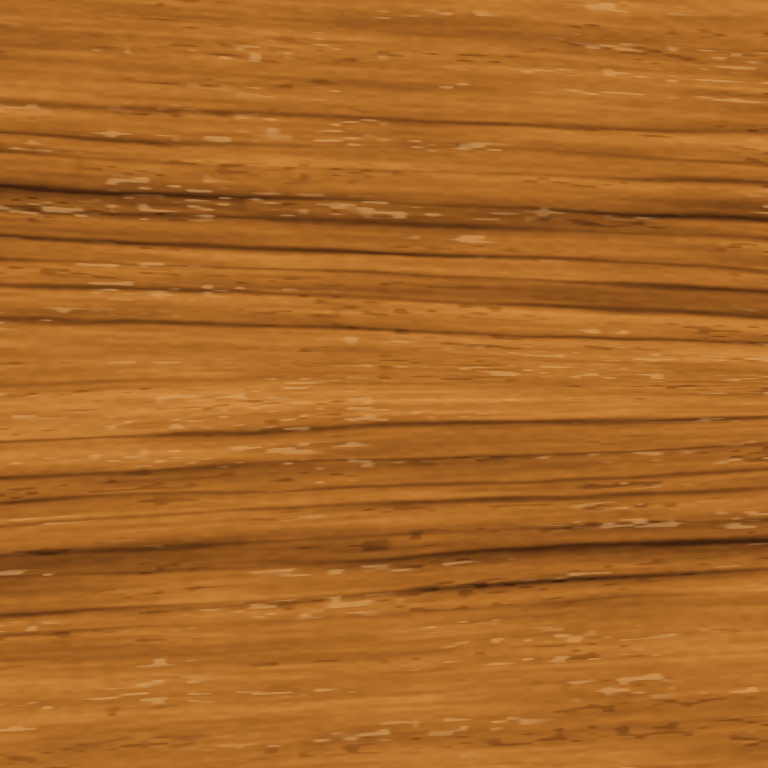
Write a three.js fragment shader that draws this texture.

```glsl
// Varnished amber wood: near-horizontal grain with dark veins converging on a centre line.
varying vec2 vUv;

const vec3 SHADOW = vec3(0.25, 0.13, 0.05);
const vec3 BROWN  = vec3(0.54, 0.31, 0.105);
const vec3 AMBER  = vec3(0.69, 0.42, 0.15);
const vec3 HONEY  = vec3(0.81, 0.54, 0.26);
const vec3 FLECK  = vec3(0.84, 0.65, 0.43);

const float CENTRE = 0.505;       // height of the line the grain converges on
const float CONVERGE = 0.052;     // how far the veins close in from left to right
const float ROUNDING = 0.05;      // softness of the bend at the centre line
const int   VEINS = 9;            // veins on each side
const float FIRST_VEIN = 0.09;
const float VEIN_GAP = 0.034;
const float VEIN_JITTER = 0.018;
const float VEIN_WIDTH = 0.0032;
const float VEIN_TAIL = 0.013;    // soft shade on the outer side of a vein
const float BASE_TONE = 0.82;

float hash(vec2 p) {
  return fract(sin(dot(p, vec2(127.1, 311.7))) * 43758.5453);
}

float noise(vec2 p) {
  vec2 i = floor(p);
  vec2 f = fract(p);
  f = f * f * (3.0 - 2.0 * f);
  return mix(mix(hash(i), hash(i + vec2(1.0, 0.0)), f.x),
             mix(hash(i + vec2(0.0, 1.0)), hash(i + vec2(1.0, 1.0)), f.x), f.y);
}

// Noise centred on zero.
float sway(vec2 p) {
  return noise(p) - 0.5;
}

// Height across the grain, signed, following the converging fibres.
float grainHeight(vec2 p) {
  float v = p.y - CENTRE;
  float side = v / sqrt(v * v + ROUNDING * ROUNDING);
  float u = v + CONVERGE * p.x * side;
  u += 0.014 * sway(vec2(p.x * 2.2, u * 6.0 + 20.0));
  return u + 0.005 * sway(vec2(p.x * 6.0, u * 24.0 + 50.0));
}

// Darkness of all veins: crisp inner edge, soft outer shade.
float veinShade(float x, float u) {
  float d = abs(u);
  float side = sign(u) * 7.0;
  float ragged = 0.003 * sway(vec2(x * 16.0, u * 130.0));
  float shade = 0.0;
  for (int i = 0; i < VEINS; i++) {
    float k = float(i);
    float pos = FIRST_VEIN + VEIN_GAP * k + VEIN_JITTER * (hash(vec2(k, 3.0)) - 0.5);
    float drift = 0.008 * sway(vec2(x * 3.0 + k * 9.0, side));
    float e = d - pos + drift + ragged;
    float along = noise(vec2(x * 2.6 + k * 13.7, side + 40.0));
    float patchy = k / float(VEINS);
    float presence = mix(1.0, smoothstep(0.25, 0.7, along), 0.3 + 0.6 * patchy);
    float width = VEIN_WIDTH * (0.6 + 0.9 * along);
    float core = exp(-e * e / (width * width));
    float tail = smoothstep(-width, width, e) * exp(-max(e, 0.0) / VEIN_TAIL);
    float strength = mix(0.65, 1.0, hash(vec2(k, 8.0)));
    shade += presence * strength * (0.45 * core + 0.24 * tail);
  }
  return shade;
}

// Broad brown zones between the veins.
float bandShade(float x, float u) {
  float d = abs(u);
  float outer = (d - 0.25) / 0.03;
  float inner = (d - 0.142) / 0.014;
  float cloud = noise(vec2(x * 3.0, u * 45.0 + 9.0));
  return (0.3 * exp(-outer * outer) + 0.14 * exp(-inner * inner)) * (0.3 + cloud);
}

// Streaks from wide and long to fine and short.
float fibres(float x, float u) {
  float f = 0.16 * sway(vec2(x * 1.8, u * 34.0));
  f += 0.20 * sway(vec2(x * 4.0 + 5.0, u * 95.0));
  f += 0.17 * sway(vec2(x * 11.0 + 9.0, u * 190.0));
  return f + 0.10 * sway(vec2(x * 70.0, u * 230.0));
}

// Short dashes that gather along some fibres.
float dashes(float x, float u, float seed) {
  float row = noise(vec2(x * 5.0 + seed, u * 75.0));
  float dash = noise(vec2(x * 48.0 + seed, u * 240.0 + seed));
  return smoothstep(0.6, 0.8, row) * smoothstep(0.58, 0.88, dash);
}

vec3 woodColour(float tone) {
  vec3 c = mix(SHADOW, BROWN, clamp(tone / 0.5, 0.0, 1.0));
  c = mix(c, AMBER, clamp((tone - 0.5) / 0.28, 0.0, 1.0));
  return mix(c, HONEY, clamp((tone - 0.78) / 0.27, 0.0, 1.0));
}

void main() {
  float x = vUv.x;
  float u = grainHeight(vUv);

  float tone = BASE_TONE + fibres(x, u);
  tone += 0.05 * (0.5 - x) * exp(-u * u / 0.02);
  tone -= 0.05 * smoothstep(0.38, 0.46, abs(u));
  tone -= veinShade(x, u) + bandShade(x, u);
  tone -= 0.22 * dashes(x, u, 31.0);

  vec3 colour = woodColour(max(tone, 0.0));
  colour = mix(colour, FLECK, 0.55 * dashes(x, u, 77.0));
  gl_FragColor = vec4(colour, 1.0);
}
```
